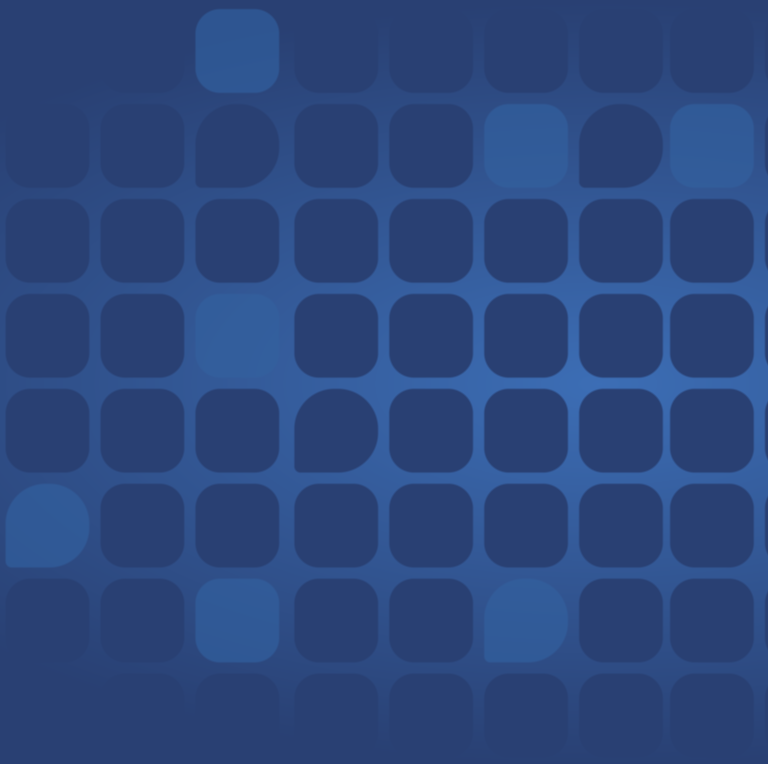
Give the GLSL for this pattern, as a WebGL 1 fragment shader.

```glsl
precision highp float;

// Navy rounded tiles, eight by eight, over a blue glow that fades to navy.
// Each tile is a rounded-box distance; modular rules on its column and row
// pick the lit tiles and the teardrops, which keep one sharp corner.

uniform vec2 u_resolution;

// 1.0 when two whole numbers agree
float same(float a, float b) {
    return step(abs(a - b), 0.5);
}

float litTile(float col, float row) {
    float lit = same(col, 2.0) * same(mod(row, 3.0), 0.0);
    lit += same(col, 5.0) * same(mod(row, 5.0), 1.0);
    lit += same(4.0 * col + 7.0 * row, 35.0);
    return min(lit, 1.0);
}

float teardropTile(float col, float row) {
    float drop = same(row, 1.0) * same(mod(col, 4.0), 2.0);
    drop += same(col + row, 7.0) * same(mod(col, 3.0), 0.0);
    drop += same(5.0 * row - col, 25.0);
    return min(drop, 1.0);
}

float roundedBox(vec2 p, float halfSize, float radius) {
    vec2 q = abs(p) - halfSize + radius;
    return length(max(q, 0.0)) + min(max(q.x, q.y), 0.0) - radius;
}

void main() {
    // canvas widths, with y measured down from the top
    vec2 uv = vec2(gl_FragCoord.x, u_resolution.y - gl_FragCoord.y) / u_resolution.x;

    // wide elliptical glow, right of centre
    vec3 navy = vec3(0.160, 0.250, 0.450);
    float glow = max(1.0 - length((uv - vec2(0.78, 0.5)) / vec2(1.1, 0.5)), 0.0);
    vec3 color = mix(navy, vec3(0.235, 0.430, 0.710), glow);

    // grid cell; the middle columns sit slightly to the right
    float pitch = 0.1236;
    vec2 grid = uv - vec2(0.0, 0.0046);
    vec2 cell = floor(grid / pitch);
    vec2 p = grid - (cell + 0.5) * pitch;
    p.x -= 0.0052 * (step(2.5, cell.x) - step(6.5, cell.x));

    // teardrops round three corners fully and keep the lower left sharp
    float lowerLeft = step(p.x, 0.0) * step(0.0, p.y);
    float radius = mix(0.032, mix(0.052, 0.008, lowerLeft), teardropTile(cell.x, cell.y));
    float d = roundedBox(p, 0.0545, radius);

    // lit tiles brighten a little with the glow around them
    vec3 litBlue = mix(vec3(0.180, 0.335, 0.570), vec3(0.215, 0.395, 0.645), glow);
    vec3 tileColor = mix(navy, litBlue, litTile(cell.x, cell.y));

    float soft = max(0.0018, 0.75 / u_resolution.x);
    color = mix(color, tileColor, 1.0 - smoothstep(-soft, soft, d));
    gl_FragColor = vec4(color, 1.0);
}
```
